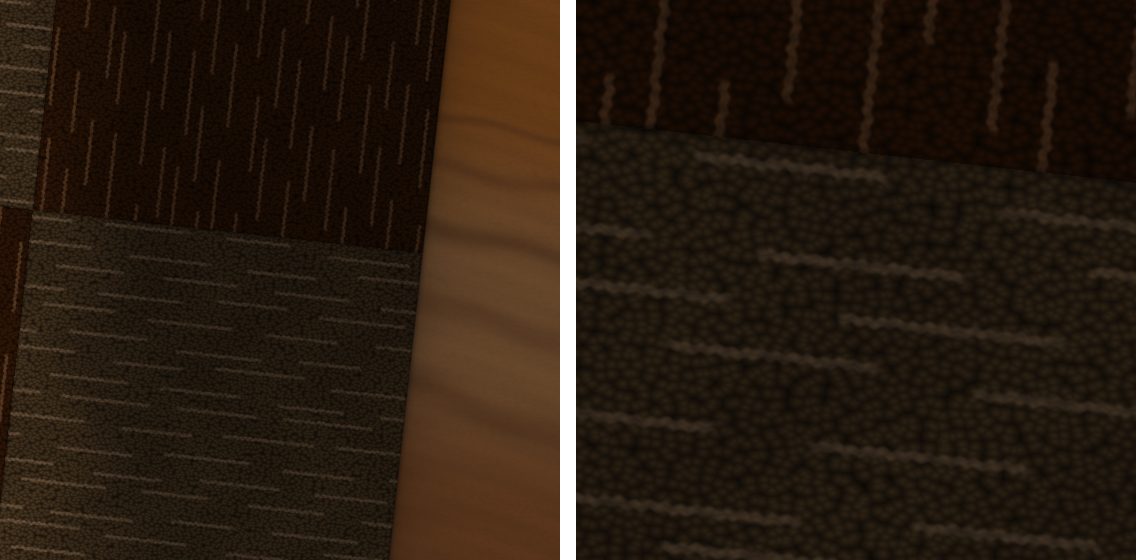
Left, the full canvas; right, a detail of the centre.
This texture is drawn by a three.js fragment shader. Its source:

```glsl
varying vec2 vUv;

const vec2 TILE_CORNER = vec2(0.0586, 0.625);
const float TILE_SIZE = 0.7;
const float TILT = 0.11;

const vec3 BROWN_PILE = vec3(0.092, 0.043, 0.012);
const vec3 BROWN_DASH = vec3(0.225, 0.145, 0.085);
const vec3 GREY_PILE = vec3(0.130, 0.096, 0.056);
const vec3 GREY_DASH = vec3(0.245, 0.190, 0.138);
const vec3 WOOD_AMBER = vec3(0.39, 0.225, 0.085);
const vec3 WOOD_PALE = vec3(0.39, 0.27, 0.165);
const vec3 WOOD_LOW = vec3(0.335, 0.20, 0.105);
const vec3 WOOD_GRAIN = vec3(0.23, 0.135, 0.075);

vec2 hash2(vec2 p) {
  vec2 k = vec2(dot(p, vec2(127.1, 311.7)), dot(p, vec2(269.5, 183.3)));
  return fract(sin(k) * 4375.85);
}

// Distance to the nearest scattered point
float cellular(vec2 p) {
  vec2 cell = floor(p);
  float nearest = 2.0;
  for (int j = -1; j <= 1; j++) {
    for (int i = -1; i <= 1; i++) {
      vec2 c = cell + vec2(float(i), float(j));
      nearest = min(nearest, length(c + hash2(c) - p));
    }
  }
  return nearest;
}

vec2 rotate(vec2 p, float angle) {
  float c = cos(angle), s = sin(angle);
  return vec2(c * p.x - s * p.y, s * p.x + c * p.y);
}

// Staggered stitched dashes: q.x runs along them, q.y across
float dashes(vec2 q, float rows, float perRow, float halfWidth, vec2 seed) {
  float across = q.y * rows;
  float row = floor(across);
  float along = q.x * perRow + row * 0.38 + 0.3 * hash2(vec2(row, 7.0) + seed).x;
  vec2 rnd = hash2(vec2(floor(along), row) + seed);
  float halfLength = mix(0.28, 0.42, rnd.y);
  float centre = mix(0.22, 0.78, rnd.x);
  float wobble = 0.0011 * sin(q.x * 480.0 + 6.0 * rnd.x) + 0.0008 * sin(q.x * 173.0);
  float side = abs((fract(across) - centre) / rows + wobble);
  float ends = abs(fract(along) - 0.5) - halfLength;
  return (1.0 - smoothstep(halfWidth * 0.4, halfWidth * 1.5, side))
       * (1.0 - smoothstep(-0.02, 0.01, ends));
}

vec3 carpet(vec2 p, vec2 uv) {
  vec2 tile = floor(p);
  vec2 q = p - tile;
  float grey = mod(tile.x + tile.y, 2.0);
  vec2 dashAxes = mix(q.yx, q, grey);
  float dash = dashes(dashAxes, 18.0, 3.5, 0.0042, tile * 5.0 + 3.0);

  // Looped pile, with coarser unevenness below the stitches
  float loops = 1.45 - 1.0 * cellular(p * vec2(95.0, 125.0));
  float uneven = 1.0 + 0.05 * sin(p.x * 19.0 + 2.0 * sin(p.y * 13.0));
  vec3 pile = mix(BROWN_PILE, GREY_PILE, grey) * loops * uneven;
  vec3 thread = mix(BROWN_DASH, GREY_DASH, grey) * mix(1.0, loops, 0.45);
  vec3 color = mix(pile, thread, dash * 0.85);

  // Tile joints
  vec2 joint = min(q, 1.0 - q);
  color *= mix(0.78, 1.0, smoothstep(0.0, 0.007, min(joint.x, joint.y)));

  // Light falling from the left
  float light = 0.87 + 0.6 * (1.0 - smoothstep(0.0, 0.3, uv.x));
  light += 0.12 * (1.0 - smoothstep(0.0, 0.45, uv.y));
  return color * light;
}

vec3 wood(vec2 uv, float edgeDistance) {
  float drift = uv.y + 0.2 * (uv.x - 0.8);
  vec3 color = mix(WOOD_LOW, WOOD_PALE, smoothstep(0.08, 0.38, drift));
  color = mix(color, WOOD_AMBER, smoothstep(0.5, 0.88, drift));

  // Broad grain bands, wider and steeper towards the bottom
  for (int n = 0; n < 5; n++) {
    float i = float(n);
    float slope = 0.2 + 0.012 * i * i;
    float centre = 0.79 - 0.075 * i - 0.0125 * i * i;
    float bend = 0.006 * sin(uv.x * 27.0 + i * 2.3);
    float d = (uv.y - centre + slope * (uv.x - 0.8) + bend) / (0.009 + 0.005 * i);
    float fade = mix(0.3, 0.5, hash2(vec2(i, 4.0)).x);
    color = mix(color, WOOD_GRAIN, fade * exp(-d * d));
  }

  // Fine figure and grain
  float figure = sin(drift * 75.0 + 2.0 * sin(uv.x * 13.0)) + 0.6 * sin(drift * 190.0 + uv.x * 21.0);
  float speck = cellular(uv * vec2(90.0, 170.0)) - 0.45;
  color *= 1.0 + 0.018 * figure - 0.05 * speck;

  // Shadow beside the carpet
  return color * (1.0 - 0.2 * exp(-edgeDistance * 14.0) - 0.35 * exp(-edgeDistance * 150.0));
}

void main() {
  vec2 p = rotate(vUv - TILE_CORNER, TILT) / TILE_SIZE;
  float edge = p.x - 1.0;
  vec3 floorColor = wood(vUv, max(edge, 0.0));
  vec3 carpetColor = carpet(vec2(min(p.x, 0.9999), p.y), vUv);
  gl_FragColor = vec4(mix(carpetColor, floorColor, smoothstep(-0.002, 0.003, edge)), 1.0);
}
```
